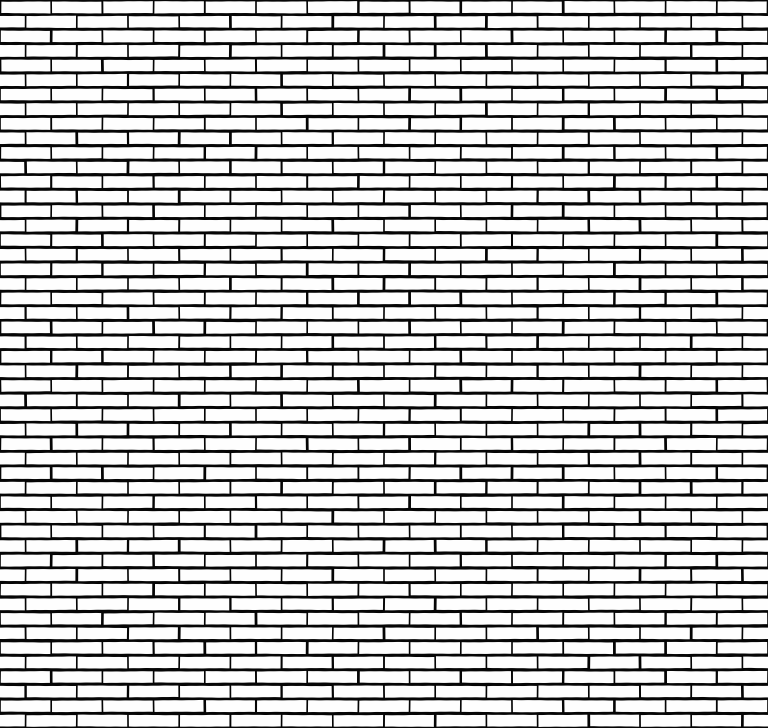
Give the GLSL for this pattern, as a Shadertoy shader.

```glsl
// Running-bond brick wall in black ink on white: 15 bricks across, 50 courses up.
// Each brick is a box cut from the ink; hashed joint widths, edge tilts and
// layered sines give it a slightly uneven, hand-inked line. Tiles both ways.

const vec2 BRICKS = vec2(15.0, 50.0);
const float TAU = 6.2831853;

// Random value per cell, wrapped to the canvas so the edges join
float hash(vec2 cell, float seed) {
    cell = mod(cell, BRICKS);
    return fract(sin(dot(cell, vec2(12.99, 78.23)) + seed * 37.7) * 4375.85);
}

// Fine ripple along a course, whole cycles across the canvas
float inkRipple(float u, float phase) {
    return 0.6 * sin(TAU * (u * 23.0 + phase)) + 0.4 * sin(TAU * (u * 61.0 - phase * 3.0));
}

// Height of a brick edge above or below its course line
float bedInset(vec2 brick, float along, float u, float seed) {
    float thickness = 0.102 + 0.03 * (hash(brick, seed) - 0.5);
    float tilt = 0.06 * (hash(brick, seed + 1.0) - 0.5) * (along - 0.5);
    return thickness + tilt + 0.008 * inkRipple(u, hash(vec2(0.0, brick.y), seed));
}

void mainImage(out vec4 fragColor, in vec2 fragCoord) {
    vec2 uv = fragCoord / iResolution.xy;
    vec2 pixel = BRICKS / iResolution.xy;
    vec2 p = uv * BRICKS;

    // Every other course is shifted by half a brick
    float course = floor(p.y);
    p.x += 0.5 * (1.0 - mod(course, 2.0));
    vec2 brick = floor(p);
    vec2 local = p - brick;

    // Upright joints: mostly thin, some heavy, with a slight lean
    vec2 joint = vec2(floor(p.x + 0.5), course);
    float heavy = smoothstep(0.45, 0.95, hash(joint, 1.0));
    float halfWidth = mix(0.016, 0.027, heavy);
    float lean = 0.01 * (hash(joint, 2.0) - 0.5) * (local.y - 0.5);
    float sideGap = abs(p.x - joint.x - lean) - halfWidth;

    // Bed joints: bottom and top edges of the brick
    float bottomGap = local.y - bedInset(brick, local.x, uv.x, 3.0);
    float topGap = 1.0 - local.y - bedInset(brick, local.x, uv.x, 6.0);
    float bedGap = min(bottomGap, topGap);

    // Smooth coverage of the brick face
    vec2 face = clamp(0.5 + vec2(sideGap, bedGap) / pixel, 0.0, 1.0);
    vec3 color = mix(vec3(0.02), vec3(0.995), face.x * face.y);
    fragColor = vec4(color, 1.0);
}
```
